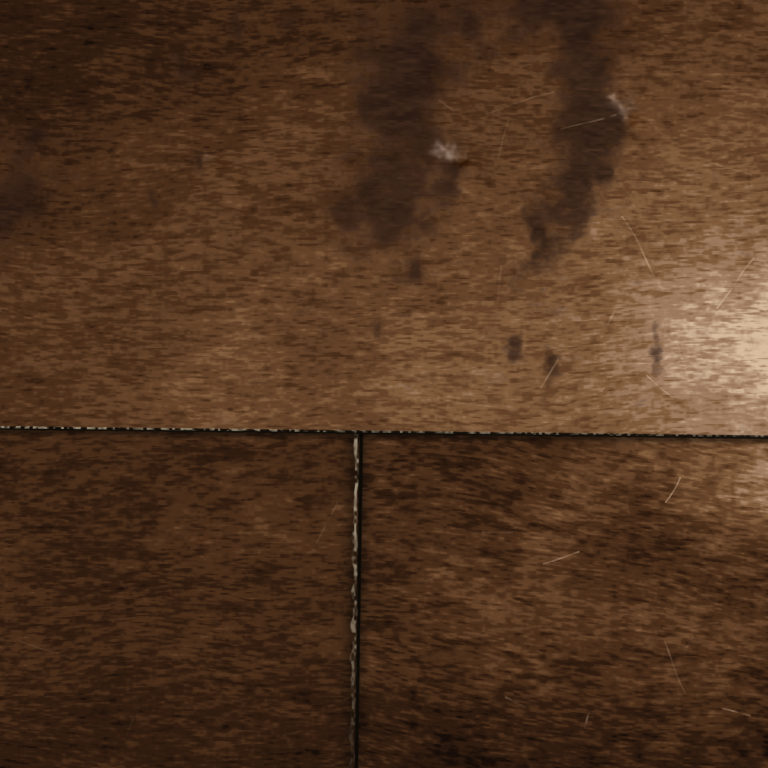
Reproduce this texture procedurally as a three.js fragment shader.

```glsl
// Three worn, dark-stained floor planks: one wide board above two butted boards.
// Stretched noise makes the grain, ragged blobs the stains; a tone ramp colours
// the sum of board shade, lamp glare and wear. Seams and scratches lie on top.
varying vec2 vUv;
const vec3 UMBER = vec3(0.09, 0.05, 0.03);
const vec3 BROWN = vec3(0.19, 0.11, 0.06);
const vec3 WALNUT = vec3(0.29, 0.18, 0.10);
const vec3 OAK = vec3(0.39, 0.26, 0.16);
const vec3 HONEY = vec3(0.50, 0.355, 0.23);
const vec3 SAND = vec3(0.61, 0.47, 0.36);
const vec3 SHEEN = vec3(0.84, 0.73, 0.61);
const vec3 STAIN = vec3(0.17, 0.105, 0.075);
const vec3 GAP = vec3(0.05, 0.04, 0.025);
const vec3 DUST = vec3(0.60, 0.55, 0.46);
const vec2 SEAM = vec2(0.443, -0.012);  // long seam: height at left, slope
const vec2 JOINT = vec2(0.461, 0.015);  // butt joint: x at bottom, slope
const float GAP_HALF = 0.0022;
const float GRAIN_GAIN = 0.46;
const int SCRATCHES = 50;
const int SPOTS = 16;

float hash(vec2 p) {
  vec3 q = fract(vec3(p.xyx) * 0.1031);
  q += dot(q, q.yzx + 33.33);
  return fract((q.x + q.y) * q.z);
}
float noise(vec2 p) {
  vec2 i = floor(p), f = fract(p);
  f = f * f * (3.0 - 2.0 * f);
  return mix(mix(hash(i), hash(i + vec2(1, 0)), f.x),
             mix(hash(i + vec2(0, 1)), hash(i + vec2(1, 1)), f.x), f.y);
}
float fbm(vec2 p) {
  return (8.0 * noise(p) + 4.0 * noise(p * 2.03 + 17.3)
        + 2.0 * noise(p * 4.1 + 31.7) + noise(p * 8.3 + 53.1)) / 15.0;
}
// Soft elliptical bump, 1 at its centre
float bump(vec2 p, vec2 centre, vec2 radius) {
  vec2 d = (p - centre) / radius;
  return exp(-dot(d, d));
}
float segment(vec2 p, vec2 a, vec2 d) {
  return length(p - a - d * clamp(dot(p - a, d) / dot(d, d), 0.0, 1.0));
}
float stroke(float d, float halfWidth) {
  return 1.0 - smoothstep(halfWidth * 0.4, halfWidth * 1.6, abs(d));
}
vec3 woodRamp(float t) {
  vec3 c = mix(UMBER, BROWN, smoothstep(0.0, 0.25, t));
  c = mix(c, WALNUT, smoothstep(0.25, 0.44, t));
  c = mix(c, OAK, smoothstep(0.44, 0.62, t));
  c = mix(c, HONEY, smoothstep(0.62, 0.78, t));
  c = mix(c, SAND, smoothstep(0.78, 0.92, t));
  return mix(c, SHEEN, smoothstep(0.92, 1.2, t));
}
// Lit and shaded sides of a dent
float dent(vec2 p, vec2 c) {
  return bump(p, c, vec2(0.011, 0.007)) - 0.3 * bump(p, c + vec2(0.014, -0.01), vec2(0.012));
}

void main() {
  vec2 p = vUv;
  float seam = p.y - SEAM.x - SEAM.y * p.x;
  float joint = p.x - JOINT.x - JOINT.y * p.y;
  float upper = step(0.0, seam), lower = 1.0 - upper;
  float right = lower * step(0.0, joint);

  // Grain, with its own offset and drift on each board
  vec2 g = p + (upper + 2.0 * right) * vec2(3.7, 5.1);
  g.y += 0.02 * noise(g * vec2(5.0, 7.0)) + 0.12 * right * p.x;
  float grain = 0.6 * fbm(g * vec2(30.0, 130.0)) + 0.4 * noise(g * vec2(95.0, 330.0)) - 0.5;
  float mottle = fbm(g * vec2(8.0, 12.0)) - 0.5;
  float pores = smoothstep(0.6, 0.9, noise(g * vec2(65.0, 290.0) + 40.0));
  float veins = stroke(fbm(g * vec2(7.0, 12.0) + 70.0) - 0.5, 0.025) * right;

  // Board shade and lamp glare
  float top = 0.66 - 0.28 * smoothstep(0.5, 1.08, p.y) + 0.16 * (p.x - 0.5);
  float low = 0.42 - 0.17 * smoothstep(0.36, -0.05, p.y) + 0.05 * right;
  float glare = upper * (0.36 * bump(p, vec2(1.04, 0.53), vec2(0.22, 0.13))
    + 0.13 * bump(p, vec2(1.0, 0.72), vec2(0.3, 0.25)))
    + lower * 0.45 * bump(p, vec2(1.02, 0.385), vec2(0.2, 0.065));
  float tone = mix(low, top, upper) + glare - 0.09 * bump(p, vec2(0.0, 0.8), vec2(0.2, 0.5));
  tone += grain * GRAIN_GAIN * (1.0 + 0.3 * right) + mottle * (0.26 + 0.18 * right);
  tone += 0.08 * (noise(p * 240.0) - 0.5) - 0.10 * pores - 0.09 * veins;
  vec3 color = woodRamp(tone);

  // Large ragged stains, then scattered small ones
  vec2 s = p + 0.05 * (vec2(fbm(p * 25.0), fbm(p * 25.0 + 50.0)) - 0.5);
  float bend = 0.735 + 0.035 * sin((s.y - 0.72) * 11.0);
  float stain = bump(s, vec2(0.525, 0.86), vec2(0.075, 0.13)) + bump(s, vec2(bend, 0.85), vec2(0.045, 0.22));
  stain += 0.7 * (bump(s, vec2(0.49, 0.71), vec2(0.065, 0.05)) + bump(s, vec2(0.68, 1.0), vec2(0.12, 0.06))
    + bump(s, vec2(0.02, 0.74), vec2(0.06, 0.09)));
  for (int i = 0; i < SPOTS; i++) {
    float k = float(i);
    vec2 c = vec2(0.9 * hash(vec2(k, 3.0)), 0.47 + 0.53 * hash(vec2(k, 8.0)));
    stain += 0.6 * bump(s, c, vec2(0.012, 0.015 + 0.03 * hash(vec2(k, 5.0))));
  }
  stain += 0.9 * (fbm(p * vec2(36.0, 44.0)) - 0.5) + 0.9 * grain;
  vec3 stained = STAIN * (1.0 + 0.9 * grain) + 0.1 * glare;
  color = mix(color, stained, 0.8 * upper * smoothstep(0.2, 0.95, stain));

  // Fine broken scratches, clearer towards the lamp
  vec2 q = p + 0.014 * vec2(noise(p * 16.0), noise(p * 16.0 + 9.0));
  float scratch = 0.0;
  for (int i = 0; i < SCRATCHES; i++) {
    float k = float(i), turn = 6.283 * hash(vec2(k, 55.0));
    vec2 a = vec2(sqrt(hash(vec2(k, 21.0))), hash(vec2(k, 34.0)));
    vec2 d = (0.015 + 0.08 * hash(vec2(k, 89.0))) * vec2(cos(turn), sin(turn));
    scratch = max(scratch, stroke(segment(q, a, d), 0.0013) * hash(vec2(k, 13.0)));
  }
  color = mix(color, SHEEN, scratch * (0.12 + 0.4 * smoothstep(0.5, 1.0, p.x)) * noise(p * 110.0) * 1.4);
  float dents = dent(s, vec2(0.578, 0.81)) + dent(s, vec2(0.808, 0.86)) + 0.4 * dent(s, vec2(0.28, 0.8));
  color += 0.42 * dents * noise(p * 130.0);

  // Butt joint: dark gap, glinting lip on its left
  float grit = noise(p * vec2(270.0, 190.0));
  color *= 1.0 - lower * 0.4 * bump(vec2(joint), vec2(-0.002), vec2(0.018));
  color = mix(color, GAP, lower * stroke(joint - 0.003, GAP_HALF));
  float lip = stroke(joint + 0.003 + 0.005 * (noise(p * 70.0) - 0.5), 0.0026);
  color = mix(color, DUST, lower * lip * smoothstep(0.1, 0.9, grit) * smoothstep(-0.2, 0.4, p.y));
  // Long seam: shaded edge, dark gap, sparse dust
  color *= 1.0 - 0.4 * bump(vec2(seam), vec2(-0.004), vec2(0.007));
  color = mix(color, GAP, 0.9 * stroke(seam + 0.0008 * grit, GAP_HALF));
  float dust = smoothstep(0.3, 0.9, grit) * mix(0.95, 0.45, p.x);
  color = mix(color, DUST, dust * stroke(seam - 0.001, 0.0016));
  gl_FragColor = vec4(clamp(color, 0.0, 1.0), 1.0);
}
```
